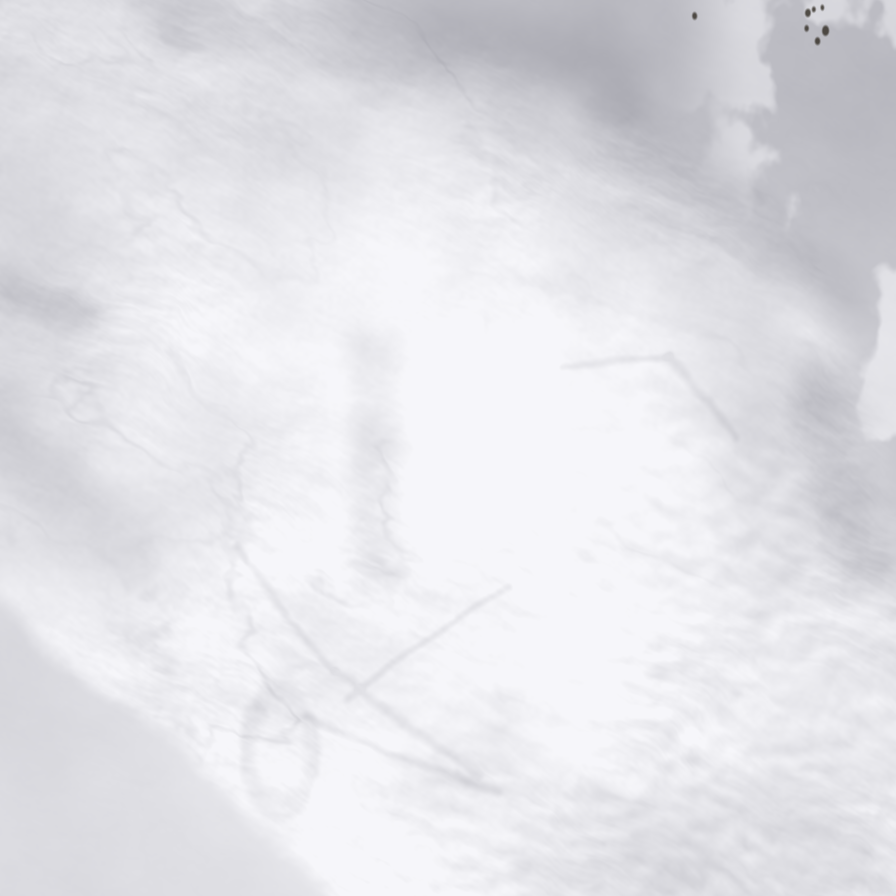
This texture is drawn by a three.js fragment shader. Its source:

```glsl
// Trampled, wind-packed snow seen from above in flat light.
// Soft tone zones (shaded corner, smooth drift, pressed tracks) are summed,
// then warped directional noise adds lit relief, creases and fine lumps.
varying vec2 vUv;

float hash(vec2 p) {
  vec3 q = fract(vec3(p.xyx) * 0.1031);
  q += dot(q, q.yzx + 33.33);
  return fract((q.x + q.y) * q.z);
}

float noise(vec2 p) {
  vec2 i = floor(p), f = fract(p);
  f = f * f * (3.0 - 2.0 * f);
  return mix(mix(hash(i), hash(i + vec2(1, 0)), f.x),
             mix(hash(i + vec2(0, 1)), hash(i + vec2(1, 1)), f.x), f.y);
}

float fbm(vec2 p) {
  float sum = 0.0, amp = 0.5;
  for (int i = 0; i < 5; i++) {
    sum += amp * noise(p);
    p = mat2(1.6, 1.2, -1.2, 1.6) * p + 17.3;
    amp *= 0.5;
  }
  return sum / 0.97;
}

// Coordinates along and across the wind, which runs down to the right
vec2 windSpace(vec2 p) {
  return vec2(dot(p, vec2(0.83, -0.55)), dot(p, vec2(0.55, 0.83)));
}

float height(vec2 p) {
  return fbm(windSpace(p) * vec2(10.0, 23.0) + 4.0);
}

// Thin lines where a noise field crosses its middle value
float creases(vec2 p) {
  float ridge = abs(fbm(windSpace(p) * vec2(5.0, 9.0) + 31.0) - 0.5);
  return 1.0 - smoothstep(0.0, 0.035, ridge);
}

float line(vec2 p, vec2 a, vec2 b, float width) {
  vec2 d = b - a;
  float t = clamp(dot(p - a, d) / dot(d, d), 0.0, 1.0);
  return 1.0 - smoothstep(0.0, width, length(p - a - d * t));
}

float softBox(vec2 p, vec2 center, vec2 halfSize, float blur) {
  vec2 d = abs(p - center) - halfSize;
  return (1.0 - smoothstep(-blur, blur, d.x)) * (1.0 - smoothstep(-blur, blur, d.y));
}

void main() {
  vec2 p = vUv;
  vec2 warp = vec2(fbm(p * 7.0), fbm(p * 7.0 + 50.0)) - 0.5;
  vec2 w = p + 0.07 * warp;

  // Zones: shaded corner beyond a curved rim, smooth drift at lower left
  float radius = length(w - vec2(0.45, 0.42));
  float toCorner = smoothstep(1.26, 1.5, p.x + p.y);
  float corner = smoothstep(0.49, 0.57, radius) * toCorner;
  float drift = smoothstep(-0.015, 0.025, 0.36 - w.y - 0.95 * w.x);
  float rough = (1.0 - 0.85 * corner) * (1.0 - 0.88 * drift);
  float lowerRight = smoothstep(0.75, 1.15, p.x + 0.6 * (1.0 - p.y)) * (1.0 - toCorner);

  // Broad tones
  float tone = 0.915 - 0.055 * smoothstep(0.4, 0.95, p.y);
  tone += 0.035 * (1.0 - smoothstep(0.1, 0.45, length((p - vec2(0.47, 0.36)) * vec2(1.0, 0.8))));
  tone += 0.2 * (fbm(p * 4.5 + 9.0) - 0.5) * (0.4 + 0.6 * rough);
  tone -= 0.05 * smoothstep(0.25, 0.53, radius) * toCorner;
  tone -= 0.07 * corner + 0.045 * drift;
  tone -= 0.035 * drift * (1.0 - smoothstep(0.0, 0.2, length(p - vec2(0.02, 0.24))));
  tone -= 0.06 * line(w, vec2(0.7, 0.87), vec2(0.92, 0.67), 0.06);
  tone -= 0.08 * line(w, vec2(0.91, 0.56), vec2(0.97, 0.37), 0.06);
  tone -= 0.06 * line(w, vec2(0.2, 0.98), vec2(0.68, 0.92), 0.07);
  tone -= 0.06 * line(w, vec2(0.0, 0.7), vec2(0.1, 0.65), 0.04);
  tone -= 0.05 * line(w, vec2(0.0, 0.54), vec2(0.13, 0.38), 0.06);

  // Bright patches breaking up the shaded corner
  float patches = smoothstep(0.56, 0.66, fbm(p * vec2(11.0, 9.0) + 3.0));
  tone += 0.11 * patches * corner * smoothstep(0.74, 0.84, p.x);

  // Two pressed tracks with a shaded gap, and the hollow below them
  vec2 t = p + 0.02 * warp;
  tone += 0.02 * softBox(t, vec2(0.325, 0.48), vec2(0.065, 0.15), 0.02);
  tone += 0.02 * softBox(t, vec2(0.55, 0.48), vec2(0.075, 0.15), 0.02);
  tone -= 0.05 * softBox(t, vec2(0.42, 0.49), vec2(0.028, 0.14), 0.022);
  float hollow = length((t - vec2(0.315, 0.16)) * vec2(1.5, 0.85));
  tone -= 0.045 * smoothstep(0.03, 0.055, hollow) * (1.0 - smoothstep(0.06, 0.075, hollow));

  // Relief lit from the upper left, with finer lumps at lower right
  vec2 toLight = vec2(-0.003, 0.006);
  vec2 s = p + 0.05 * warp;
  float strength = 0.5 + 0.9 * smoothstep(0.35, 0.65, fbm(p * 5.0 + 70.0));
  tone += 0.21 * strength * rough * (height(s) - height(s + toLight));
  vec2 lump = windSpace(s) * vec2(50.0, 75.0);
  tone += 0.05 * lowerRight * rough * (noise(lump) - noise(lump + vec2(-0.5, 0.5)));
  tone -= 0.03 * strength * rough * creases(s) * smoothstep(0.4, 0.6, fbm(p * 9.0 + 20.0));

  // Long cracks and scrape marks
  vec2 c = p + 0.035 * warp;
  float crack = line(c, vec2(0.26, 0.39), vec2(0.38, 0.25), 0.007);
  crack += line(c, vec2(0.35, 0.2), vec2(0.56, 0.11), 0.009);
  crack += line(c, vec2(0.38, 0.25), vec2(0.54, 0.13), 0.008);
  crack += line(t, vec2(0.39, 0.22), vec2(0.57, 0.345), 0.007);
  crack += line(c, vec2(0.63, 0.59), vec2(0.75, 0.6), 0.007);
  crack += line(c, vec2(0.75, 0.6), vec2(0.82, 0.51), 0.008);
  tone -= 0.05 * min(crack, 1.0);
  tone += 0.008 * (noise(p * 190.0) - 0.5) * (0.3 + rough);

  // Cool grey, bluer in shade
  tone = clamp(tone, 0.62, 0.965);
  vec3 color = vec3(tone, tone, tone + 0.012 + 0.06 * (1.0 - tone));

  // A few dark twig specks in the corner
  for (int i = 0; i < 7; i++) {
    float k = float(i);
    vec2 spot = vec2(0.89 + 0.04 * hash(vec2(k, 3.0)), 0.945 + 0.05 * hash(vec2(k, 8.0)));
    if (i == 0) spot = vec2(0.777, 0.982);
    float d = length((p - spot + 0.012 * warp) * vec2(1.0, 0.7));
    float size = 0.002 + 0.0025 * hash(vec2(k, 5.0));
    color = mix(color, vec3(0.22, 0.2, 0.17), 0.85 * (1.0 - smoothstep(size - 0.0015, size + 0.0015, d)));
  }
  gl_FragColor = vec4(color, 1.0);
}
```
